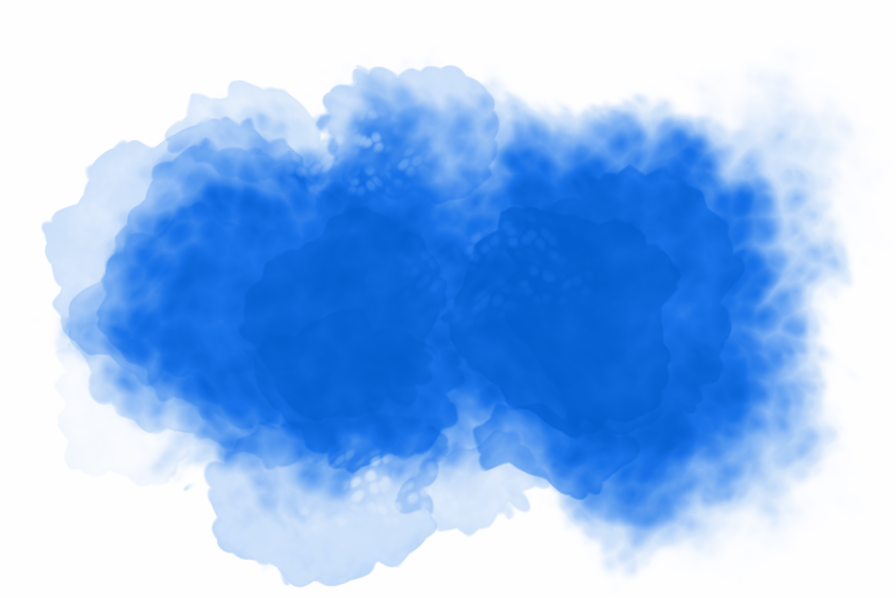
A Shadertoy shader for this background:

```glsl
const vec3 PAPER = vec3(0.995, 0.995, 1.0);
const vec3 PALE  = vec3(0.80, 0.88, 0.98);
const vec3 SKY   = vec3(0.42, 0.65, 0.95);
const vec3 VIVID = vec3(0.10, 0.45, 0.91);
const vec3 DEEP  = vec3(0.02, 0.37, 0.81);
const float CRISP = 0.004;      // softness of a dried edge
const float EDGE_WOBBLE = 0.06; // depth of the scalloped outline
const float RIM_GAIN = 0.28;    // pigment gathered at a dried edge
const float GRAIN = 0.35;       // mottling of half-covered paper

vec2 hash2(vec2 p) {
    p = vec2(dot(p, vec2(127.1, 311.7)), dot(p, vec2(269.5, 183.3)));
    return fract(sin(p) * 43758.5);
}

// Distance to the nearest scattered point
float cells(vec2 p) {
    vec2 cell = floor(p), f = fract(p);
    float nearest = 1.5;
    for (int y = -1; y <= 1; y++)
        for (int x = -1; x <= 1; x++) {
            vec2 o = vec2(x, y);
            nearest = min(nearest, length(o + hash2(cell + o) - f));
        }
    return nearest;
}

// Layered sines bend the paper coordinates
vec2 warp(vec2 p) {
    vec2 w = p;
    float amp = 0.012, freq = 13.0;
    for (int i = 0; i < 4; i++) {
        w += amp * sin(freq * w.yx + vec2(1.7, 4.1) * float(i + 1));
        amp *= 0.55;
        freq *= 1.9;
    }
    return w;
}

// Signed distance to an ellipse, approximately
float ellipse(vec2 p, vec2 centre, vec2 radii) {
    return (length((p - centre) / radii) - 1.0) * min(radii.x, radii.y);
}

// One transparent layer of paint; clear is the light left through it
void wash(inout float clear, vec2 p, vec2 centre, vec2 radii, float soft, float strength) {
    vec2 q = p + centre * 17.0;
    float n = 0.65 * cells(q * 9.0) + 0.35 * cells(q * 26.0) - 0.42;
    float d = ellipse(p, centre, radii) + (EDGE_WOBBLE + 0.5 * soft) * n;
    float inside = smoothstep(soft, -soft, d);
    float rim = RIM_GAIN * exp(-abs(d) / 0.008) * step(soft, 0.01);
    clear *= 1.0 - strength * inside * clamp(1.0 + rim - 0.5 * n, 0.0, 1.35);
}

// Granulated spot where water has lifted the paint
float lift(vec2 p, vec2 centre, vec2 radii, float granules) {
    return smoothstep(0.05, -0.05, ellipse(p, centre, radii)) * granules;
}

vec3 pigmentColour(float d) {
    vec3 c = mix(PAPER, PALE, smoothstep(0.0, 0.2, d));
    c = mix(c, SKY, clamp((d - 0.2) / 0.3, 0.0, 1.0));
    c = mix(c, VIVID, clamp((d - 0.5) / 0.28, 0.0, 1.0));
    return mix(c, DEEP, clamp((d - 0.78) / 0.18, 0.0, 1.0));
}

void mainImage(out vec4 fragColor, in vec2 fragCoord) {
    vec2 p = (fragCoord - vec2(0.5 * iResolution.x, 0.0)) / iResolution.y;
    p = warp(p);
    float clear = 1.0;

    // Broad wet body
    wash(clear, p, vec2(-0.246, 0.482), vec2(0.29, 0.26), 0.10, 0.72);
    wash(clear, p, vec2(0.021, 0.502), vec2(0.25, 0.27), 0.09, 0.50);
    wash(clear, p, vec2(0.305, 0.488), vec2(0.29, 0.28), 0.09, 0.72);

    // Soft bleeds and halos
    wash(clear, p, vec2(-0.105, 0.727), vec2(0.09, 0.13), 0.06, 0.38);
    wash(clear, p, vec2(0.246, 0.727), vec2(0.18, 0.09), 0.03, 0.30);
    wash(clear, p, vec2(0.314, 0.209), vec2(0.10, 0.11), 0.06, 0.45);
    wash(clear, p, vec2(0.46, 0.30), vec2(0.13, 0.11), 0.08, 0.38);
    wash(clear, p, vec2(0.53, 0.668), vec2(0.13, 0.17), 0.08, 0.12);
    wash(clear, p, vec2(0.44, 0.22), vec2(0.17, 0.13), 0.08, 0.10);

    // Pale layers with dried edges
    wash(clear, p, vec2(-0.418, 0.57), vec2(0.25, 0.215), CRISP, 0.15);
    wash(clear, p, vec2(-0.35, 0.52), vec2(0.215, 0.235), CRISP, 0.15);
    wash(clear, p, vec2(-0.36, 0.434), vec2(0.27, 0.20), CRISP, 0.14);
    wash(clear, p, vec2(-0.535, 0.326), vec2(0.13, 0.135), CRISP, 0.05);
    wash(clear, p, vec2(-0.213, 0.18), vec2(0.20, 0.145), CRISP, 0.19);
    wash(clear, p, vec2(0.05, 0.18), vec2(0.12, 0.07), CRISP, 0.13);
    wash(clear, p, vec2(-0.057, 0.775), vec2(0.16, 0.115), CRISP, 0.17);
    wash(clear, p, vec2(-0.33, 0.775), vec2(0.13, 0.085), CRISP, 0.11);

    // Deep overlapping layers
    wash(clear, p, vec2(0.207, 0.469), vec2(0.195, 0.18), CRISP, 0.45);
    wash(clear, p, vec2(0.295, 0.512), vec2(0.19, 0.215), CRISP, 0.32);
    wash(clear, p, vec2(-0.164, 0.473), vec2(0.16, 0.17), CRISP, 0.30);
    wash(clear, p, vec2(-0.154, 0.355), vec2(0.165, 0.125), CRISP, 0.30);
    wash(clear, p, vec2(0.158, 0.248), vec2(0.14, 0.06), CRISP, 0.30);

    // Lifted spots and paper grain
    float pigment = 1.0 - clear;
    float granules = smoothstep(0.55, 0.15, cells(p * 42.0)) * smoothstep(0.7, 0.25, cells(p * 15.0));
    pigment *= 1.0 - 0.35 * lift(p, vec2(-0.154, 0.746), vec2(0.09, 0.06), granules);
    pigment *= 1.0 - 0.45 * lift(p, vec2(-0.135, 0.19), vec2(0.11, 0.06), granules);
    pigment *= 1.0 - 0.10 * lift(p, vec2(0.08, 0.55), vec2(0.14, 0.09), granules);
    float grain = 0.6 * cells(p * 20.0) + 0.4 * cells(p * 58.0) - 0.42;
    pigment += GRAIN * grain * pigment * (1.0 - pigment);

    fragColor = vec4(pigmentColour(clamp(pigment, 0.0, 1.0)), 1.0);
}
```
